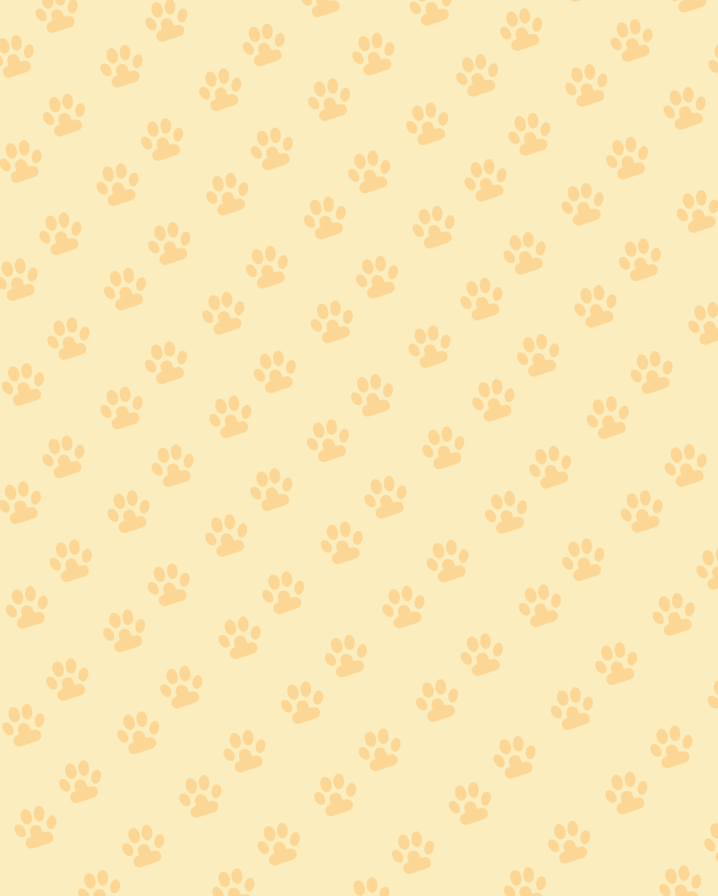
Give the GLSL for this pattern, as a Shadertoy shader.

```glsl
const vec3 CREAM = vec3(0.99, 0.93, 0.75);
const vec3 APRICOT = vec3(0.99, 0.84, 0.58);

// Layout, in canvas heights
const vec2 FIRST = vec2(0.0104, 0.935);     // first paw of the top trail
const vec2 STEP = vec2(0.0568, 0.0529);     // from paw to paw along a trail
const vec2 ROW = vec2(0.00195, -0.1243);    // from trail to trail
const vec2 BEND = vec2(0.00586, 0.00247);   // drift of the lower trails
const vec2 STAGGER = vec2(0.0065, 0.0078);  // shift of every other trail
const vec2 PAIRING = vec2(0.0037, 0.0010);  // pulls paws together in pairs
const float JITTER = 0.0015;
const int TRAILS = 13;
const int BEND_START = 6;
const int PAIR_FLIP = 8;

// Paw shape is drawn in its own units
const float PAW_UNIT = 1.0 / 1152.0;
const float PAD_BLEND = 5.0;

vec2 hash22(vec2 p) {
    vec3 q = fract(vec3(p.xyx) * vec3(0.1031, 0.1030, 0.0973));
    q += dot(q, q.yzx + 33.33);
    return fract((q.xx + q.yz) * q.zy);
}

float smoothUnion(float a, float b, float k) {
    float h = max(k - abs(a - b), 0.0) / k;
    return min(a, b) - 0.25 * h * h * k;
}

float capsule(vec2 p, vec2 a, vec2 b, float radius) {
    vec2 ab = b - a;
    float t = clamp(dot(p - a, ab) / dot(ab, ab), 0.0, 1.0);
    return length(p - a - ab * t) - radius;
}

// Ellipse leaning to the left by an angle
float toe(vec2 p, vec2 centre, vec2 radii, float lean) {
    float c = cos(lean), s = sin(lean);
    p -= centre;
    p = vec2(c * p.x + s * p.y, c * p.y - s * p.x);
    float k = length(p / radii);
    return k * (k - 1.0) / max(length(p / (radii * radii)), 1e-4);
}

float paw(vec2 p) {
    float heel = capsule(p, vec2(-5.5, -19.5), vec2(15.5, -12.5), 7.4);
    float crown = length(p - vec2(0.5, -4.5)) - 7.8;
    float d = smoothUnion(heel, crown, PAD_BLEND);
    d = min(d, toe(p, vec2(-20.0, -4.0), vec2(6.2, 9.0), 0.6));
    d = min(d, toe(p, vec2(-12.0, 14.0), vec2(7.2, 10.0), 0.25));
    d = min(d, toe(p, vec2(4.5, 18.0), vec2(6.9, 10.0), 0.06));
    return min(d, toe(p, vec2(20.5, 7.0), vec2(6.2, 9.0), -0.2));
}

vec2 trailStart(int row) {
    float below = float(max(row - BEND_START, 0));
    return FIRST + ROW * float(row) + BEND * below * below
         + STAGGER * float(row & 1);
}

vec2 pawCentre(vec2 start, int index, int row) {
    bool flipped = index > PAIR_FLIP || row >= PAIR_FLIP;
    bool leading = ((index & 1) == 0) != flipped;
    vec2 wobble = hash22(vec2(index, row) + 17.0) - 0.5;
    return start + STEP * float(index)
         + (leading ? PAIRING : -PAIRING) + JITTER * wobble;
}

void mainImage(out vec4 fragColor, in vec2 fragCoord) {
    vec2 p = fragCoord / iResolution.y;
    float d = 1e3;

    // Nearest paws on each diagonal trail
    for (int row = 0; row < TRAILS; row++) {
        vec2 start = trailStart(row);
        int nearest = int(round((p.x - start.x) / STEP.x));
        for (int k = -1; k <= 1; k++) {
            vec2 centre = pawCentre(start, nearest + k, row);
            d = min(d, paw((p - centre) / PAW_UNIT));
        }
    }

    float edge = 0.8 / iResolution.y;
    float ink = 1.0 - smoothstep(-edge, edge, d * PAW_UNIT);
    fragColor = vec4(mix(CREAM, APRICOT, ink), 1.0);
}
```
